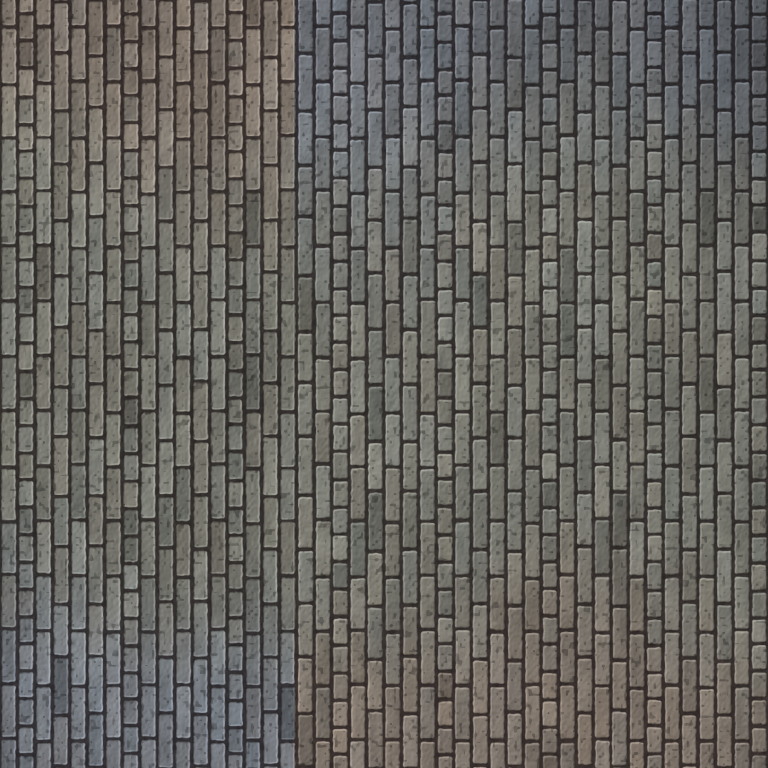
This texture is drawn by a WebGL 1 fragment shader. Its source:

```glsl
precision highp float;

uniform vec2 u_resolution;

#define COLUMNS 44.0
#define ROWS 14.0
#define SHORT_EVERY 6.0
#define GAP 0.0040
#define CORNER 0.0030
#define EDGE_SOFT 0.0011
#define JOINT_JITTER 0.11
#define GRAIN_SCALE vec2(290.0, 230.0)
#define SEAM_X 0.383
#define STONE vec3(0.470, 0.470, 0.458)
#define MORTAR vec3(0.205, 0.185, 0.183)

float hash(vec2 p) {
  return fract(sin(dot(p, vec2(127.1, 311.7))) * 43758.5);
}

float noise(vec2 p) {
  vec2 i = floor(p);
  vec2 f = fract(p);
  f = f * f * (3.0 - 2.0 * f);
  return mix(mix(hash(i), hash(i + vec2(1.0, 0.0)), f.x),
             mix(hash(i + vec2(0.0, 1.0)), hash(i + vec2(1.0, 1.0)), f.x), f.y);
}

float grain(vec2 uv) {
  return 0.6 * noise(uv * GRAIN_SCALE) + 0.4 * noise(uv * GRAIN_SCALE * 0.47 + 31.0);
}

// Signed distance to the brick face in x, brick id in yz
vec3 brick(vec2 uv) {
  float column = floor(uv.x * COLUMNS);
  float isShort = 1.0 - step(0.5, abs(mod(column, SHORT_EVERY) - 1.0));
  float rows = ROWS * (1.0 + isShort);
  float isEven = 1.0 - mod(column, 2.0);

  // Half bond, with each joint drifting a little
  float along = uv.y * rows + 0.5 * max(isShort, isEven);
  along += JOINT_JITTER * (noise(vec2(column * 7.0, uv.y * ROWS)) - 0.5);
  vec2 id = vec2(column, floor(along));

  vec2 cell = vec2(1.0 / COLUMNS, 1.0 / rows);
  vec2 local = (vec2(fract(uv.x * COLUMNS), fract(along)) - 0.5) * cell;
  local.x += (hash(id + 5.0) - 0.5) * 0.0009;
  vec2 halfSize = 0.5 * (cell - GAP) - 0.0005 * (hash(id + 9.0) - 0.5);
  vec2 q = abs(local) - halfSize + CORNER;
  float d = length(max(q, 0.0)) + min(max(q.x, q.y), 0.0) - CORNER;

  // Chipped edges
  d += (noise(uv * 190.0) - 0.5) * 0.0013;
  return vec3(d, id);
}

float relief(vec2 uv) {
  float d = brick(uv).x;
  return smoothstep(-0.0008, 0.0024, -d) + 0.75 * grain(uv);
}

// Broad light and hue drift, changing abruptly at the seam
vec3 weatherTint(vec2 uv, float rightSide) {
  vec3 warm = vec3(1.05, 0.99, 0.95);
  vec3 cool = vec3(0.93, 0.98, 1.07);
  float drift = uv.y + 0.25 * (noise(uv * 4.0) - 0.5);
  float topSide = smoothstep(0.6, 1.0, drift);
  float bottomSide = 1.0 - smoothstep(0.0, 0.35, drift);
  vec3 top = mix(warm, cool, rightSide);
  vec3 bottom = mix(cool, warm, rightSide);
  vec3 tint = mix(vec3(0.99, 1.01, 0.98), top, topSide);
  tint = mix(tint, bottom, bottomSide);
  tint *= 0.95 + 0.10 * noise(uv * 6.0 + 17.0);
  return tint * (1.0 - 0.17 * smoothstep(0.4, 1.0, uv.x * uv.y));
}

void main() {
  vec2 uv = gl_FragCoord.xy / u_resolution;
  float pixel = 1.0 / min(u_resolution.x, u_resolution.y);
  float rightSide = smoothstep(-pixel, pixel, uv.x - SEAM_X);

  vec3 b = brick(uv);
  vec2 id = b.yz;
  float soft = max(EDGE_SOFT, 0.6 * pixel);
  float face = 1.0 - smoothstep(-soft, soft, b.x);

  // Raking light over the bevels and rough faces
  vec2 toLight = mix(vec2(0.80, -0.55), vec2(-0.60, 0.80), rightSide);
  float lit = relief(uv) - relief(uv + toLight * 0.0018);

  // Brick shade, stains and pores
  float shade = 0.91 + 0.16 * hash(id);
  shade -= 0.13 * step(0.90, hash(id + 23.0));
  shade *= 0.93 + 0.14 * noise(uv * vec2(75.0, 38.0));
  shade *= 1.0 - 0.24 * smoothstep(0.70, 0.92, noise(uv * 210.0 + 53.0));
  vec3 stone = STONE * shade;
  stone *= mix(vec3(1.0), vec3(1.03, 0.99, 0.96), hash(id + 41.0));
  stone += 0.19 * clamp(lit, -0.8, 0.9);

  vec3 mortar = MORTAR * (0.80 + 0.40 * grain(uv + 0.37));
  mortar += 0.04 * clamp(lit, -0.6, 0.6);

  vec3 color = mix(mortar, stone, face) * weatherTint(uv, rightSide);
  gl_FragColor = vec4(clamp(color, 0.0, 1.0), 1.0);
}
```
